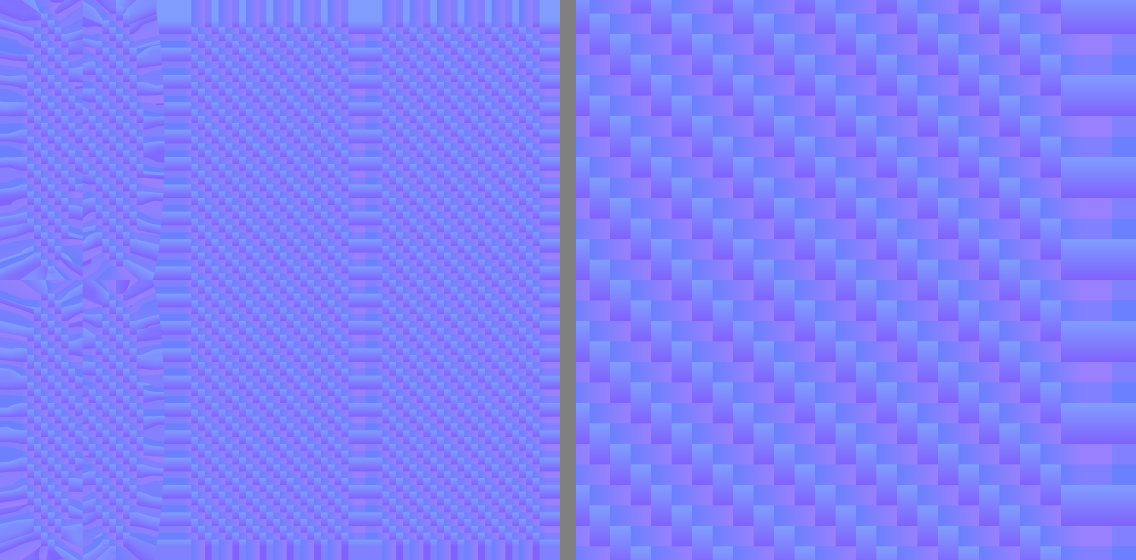
Left: the whole. Right: its middle third, enlarged.
Reproduce this texture map procedurally as a WebGL 1 fragment shader.

```glsl
precision highp float;
// Tangent-space normal map of a 2x2 twill weave: two panels, four ovals, edges smeared into the gutters.

uniform vec2 u_resolution;

#define CELLS 82.0                     // yarn crossings across and down
#define WARP_TILT 0.118                // green swing along upright yarns
#define WEFT_TILT 0.092                // red swing along level yarns
#define PANEL_CENTER vec2(39.5, 41.5)  // first panel, in cells from top left
#define PANEL_HALF vec2(12.5, 38.5)
#define PANEL_STEP 28.0
#define OVAL_CENTER vec2(7.2, 20.4)    // first oval, in cells from top left
#define OVAL_RADII vec2(4.15, 19.2)
#define OVAL_STEP vec2(9.8, 41.2)
#define WOBBLE 0.22                    // unevenness of the smears around ovals
#define INSET 0.04                     // keeps clamped samples inside a cell
#define SAMPLES 3                      // antialiasing grid per axis

// Twill: each yarn floats over two crossings, shifted by one per column.
vec3 weaveNormal(vec2 p) {
  vec2 cell = floor(p);
  vec2 f = p - cell;
  float phase = mod(cell.y - cell.x, 4.0);
  vec3 n = vec3(0.502, 0.502, 0.998);
  if (phase < 1.5) {
    float along = 0.5 * (phase + f.y);
    n.y += WARP_TILT * (1.0 - 2.0 * along);
  } else {
    float along = 0.5 * (3.0 - phase + f.x);
    n.x += 0.006 + WEFT_TILT * (2.0 * along - 1.0);
  }
  return n;
}

// Closest point on an axis-aligned ellipse, by iterating on its evolute.
vec2 closestOnEllipse(vec2 p, vec2 radii) {
  vec2 a = abs(p);
  vec2 t = vec2(0.7071);
  float focus = radii.x * radii.x - radii.y * radii.y;
  for (int i = 0; i < 4; i++) {
    vec2 e = vec2(focus, -focus) * t * t * t / radii;
    vec2 q = a - e;
    float curve = length(radii * t - e);
    t = clamp((q * curve / max(length(q), 1e-4) + e) / radii, 0.0, 1.0);
    t /= max(length(t), 1e-4);
  }
  return radii * t * vec2(p.x < 0.0 ? -1.0 : 1.0, p.y < 0.0 ? -1.0 : 1.0);
}

// Whole cells belong to the oval; other points snap to its rim.
vec2 closestInOval(vec2 p, vec2 center) {
  vec2 c = (floor(p) + 0.5 - center) / OVAL_RADII;
  if (dot(c, c) < 1.0) return p;
  return center + closestOnEllipse(p - center, OVAL_RADII);
}

vec2 closestInPanel(vec2 p, vec2 center) {
  vec2 h = PANEL_HALF - INSET;
  return clamp(p, center - h, center + h);
}

// Sample the weave at the nearest point of the nearest island.
vec3 paddedWeave(vec2 p) {
  vec2 best = p;
  float nearest = 1e5;
  for (int i = 0; i < 2; i++) {
    float column = float(i);
    vec2 q = closestInPanel(p, PANEL_CENTER + vec2(PANEL_STEP * column, 0.0));
    float d = distance(p, q);
    if (d < nearest) { nearest = d; best = q; }
    for (int j = 0; j < 2; j++) {
      q = closestInOval(p, OVAL_CENTER + OVAL_STEP * vec2(column, float(j)));
      d = distance(p, q);
      if (d < nearest) {
        nearest = d;
        // Layered sines tilt the smears a little, growing outward.
        float wave = sin(q.y * 1.7 + q.x) + sin(q.y * 0.61 - q.x * 2.0);
        best = q + vec2(0.0, WOBBLE * wave * min(d, 2.0));
      }
    }
  }
  return weaveNormal(best);
}

void main() {
  vec3 sum = vec3(0.0);
  for (int i = 0; i < SAMPLES; i++) {
    for (int j = 0; j < SAMPLES; j++) {
      vec2 offset = (vec2(float(i), float(j)) + 0.5) / float(SAMPLES) - 0.5;
      vec2 uv = (gl_FragCoord.xy + offset) / u_resolution;
      sum += paddedWeave(vec2(uv.x, 1.0 - uv.y) * CELLS);
    }
  }
  gl_FragColor = vec4(sum / float(SAMPLES * SAMPLES), 1.0);
}
```
